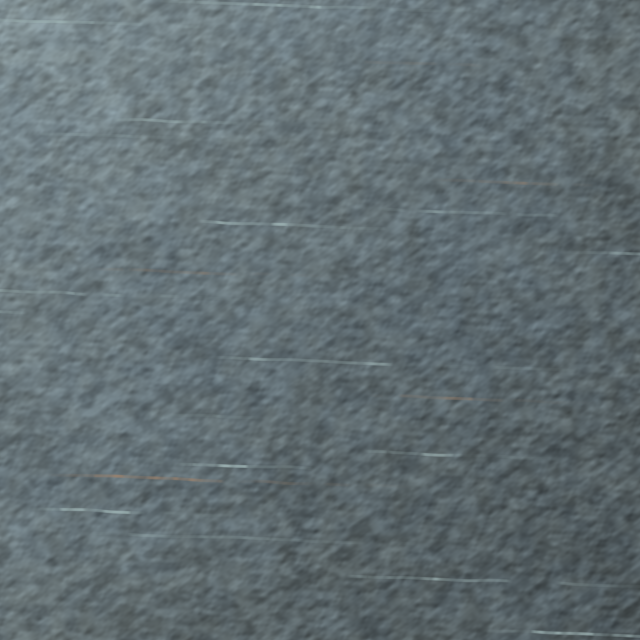
Reproduce this texture procedurally as a WebGL 2 fragment shader.

```glsl
#version 300 es
precision highp float;

#define THREADS 24
#define THREAD_HALF_WIDTH 0.0036
#define THREAD_SLOPE -0.036
#define TWILL_ANGLE 0.62
#define GRAIN_CONTRAST 1.0
#define LIGHT_FALLOFF vec2(-0.10, 0.095)
#define MEAN_SHADE 0.431
#define CLOTH_TINT vec3(0.886, 1.0, 1.042)
#define PALE_THREAD vec3(0.64, 0.73, 0.73)
#define RUST_THREAD vec3(0.62, 0.51, 0.42)

uniform vec2 u_resolution;
out vec4 fragColor;

// Integer hash of a lattice cell, giving 0..1
float hash(ivec2 cell) {
  uint h = uint(cell.x) * 1597334677u ^ uint(cell.y) * 3812015801u;
  h = (h ^ (h >> 16)) * 2246822519u;
  h = (h ^ (h >> 13)) * 3266489917u;
  return float((h ^ (h >> 16)) >> 8) / 16777216.0;
}

float valueNoise(vec2 p) {
  ivec2 cell = ivec2(floor(p));
  vec2 f = fract(p);
  f = f * f * (3.0 - 2.0 * f);
  float low = mix(hash(cell), hash(cell + ivec2(1, 0)), f.x);
  float high = mix(hash(cell + ivec2(0, 1)), hash(cell + ivec2(1, 1)), f.x);
  return mix(low, high, f.y);
}

// Noise centred on zero
float signedNoise(vec2 p) {
  return valueNoise(p) - 0.5;
}

// Short slanted twill marks crossed by level weft and fine fuzz
float clothGrain(vec2 uv) {
  vec2 along = vec2(cos(TWILL_ANGLE), sin(TWILL_ANGLE));
  vec2 twill = vec2(dot(uv, along), dot(uv, vec2(-along.y, along.x)));
  vec2 weft = vec2(uv.x, uv.y - THREAD_SLOPE * uv.x);
  float grain = 0.125 * signedNoise(twill * vec2(58.0, 128.0) + 40.0);
  grain += 0.070 * signedNoise(weft * vec2(52.0, 165.0) + 90.0);
  grain += 0.060 * signedNoise(twill * vec2(130.0, 215.0) + 310.0);
  grain += 0.040 * signedNoise(twill * vec2(27.0, 48.0) + 170.0);
  grain += 0.025 * signedNoise(weft * vec2(5.0, 24.0) + 230.0);
  return grain * GRAIN_CONTRAST;
}

// Broken coloured threads, one in each horizontal band
vec3 addThreads(vec3 cloth, vec2 uv) {
  for (int i = 0; i < THREADS; i++) {
    float start = hash(ivec2(i, 101)) * 1.1 - 0.15;
    float len = mix(0.06, 0.24, hash(ivec2(i, 102)));
    float height = (float(i) + 0.1 + 0.8 * hash(ivec2(i, 103))) / float(THREADS);
    float strength = mix(0.25, 0.95, hash(ivec2(i, 104)));
    bool rust = i % 4 == 1;

    float seed = float(i) * 17.0;
    float wobble = 0.0025 * signedNoise(vec2(uv.x * 22.0, seed));
    float offset = abs(uv.y - height - THREAD_SLOPE * (uv.x - 0.5) - wobble);
    float line = 1.0 - smoothstep(0.0008, THREAD_HALF_WIDTH, offset);

    // Bright body followed by a faint, more broken tail
    float t = uv.x - start;
    float body = smoothstep(0.0, 0.012, t) * (1.0 - smoothstep(len - 0.012, len, t));
    float tail = smoothstep(-0.08, 0.0, t) * (1.0 - smoothstep(len, len * 2.6, t));
    float dash = smoothstep(0.25, 0.6, valueNoise(vec2(uv.x * 34.0, seed + 5.0)));
    float fibre = 0.75 + 0.5 * signedNoise(vec2(uv.x * 110.0, seed + 9.0));
    float cover = max(body * mix(0.45, 1.0, dash), 0.38 * tail * dash);

    vec3 dye = rust ? RUST_THREAD : PALE_THREAD;
    cloth = mix(cloth, dye, line * cover * fibre * strength * (rust ? 0.85 : 1.0));
  }
  return cloth;
}

void main() {
  vec2 uv = gl_FragCoord.xy / u_resolution;

  // Light falls away from the upper left corner
  vec2 fromCentre = uv - 0.5;
  float shade = MEAN_SHADE + dot(fromCentre, LIGHT_FALLOFF);
  shade += 0.05 * max(0.0, fromCentre.y - fromCentre.x - 0.4);
  shade += clothGrain(uv);

  // Faint drift between blue and green
  float drift = signedNoise(uv * 45.0 + 500.0) + signedNoise(uv * 4.0 + 600.0);
  vec3 cloth = shade * CLOTH_TINT + drift * vec3(0.008, 0.0, -0.014);

  fragColor = vec4(addThreads(cloth, uv), 1.0);
}
```
